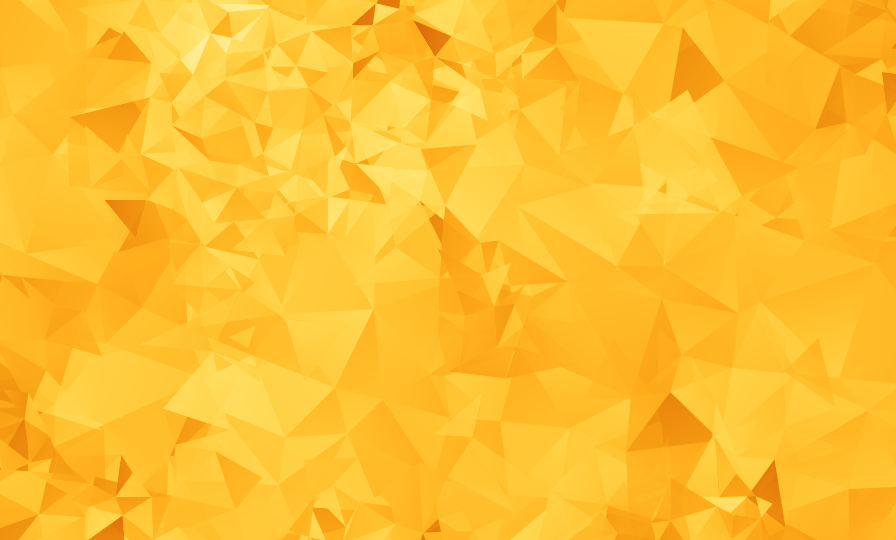
Write a Shadertoy shader that draws this background.

```glsl
vec3 hash3(vec3 p) {
    p = fract(p * vec3(0.1031, 0.1030, 0.0973));
    p += dot(p, p.yxz + 33.33);
    return fract((p.xxy + p.yxx) * p.zyx);
}

float valueNoise(vec2 p, float seed) {
    vec2 i = floor(p), f = fract(p);
    f = f * f * (3.0 - 2.0 * f);
    float a = hash3(vec3(i, seed)).x;
    float b = hash3(vec3(i + vec2(1, 0), seed)).x;
    float c = hash3(vec3(i + vec2(0, 1), seed)).x;
    float d = hash3(vec3(i + vec2(1, 1), seed)).x;
    return mix(mix(a, b, f.x), mix(c, d, f.x), f.y);
}

float cross2(vec2 a, vec2 b) { return a.x * b.y - a.y * b.x; }

// Signed distance to the line a-b, positive on its left
float edgeDistance(vec2 p, vec2 a, vec2 b) {
    return cross2(b - a, p - a) / max(length(b - a), 1e-4);
}

float triangleCoverage(vec2 p, vec2 a, vec2 b, vec2 c, float pixel) {
    float d = min(edgeDistance(p, a, b), min(edgeDistance(p, b, c), edgeDistance(p, c, a)));
    return clamp(d / pixel + 0.5, 0.0, 1.0);
}

// Broad light and shade; p is in canvas heights
float ambientTone(vec2 p, float aspect) {
    vec2 uv = p / vec2(aspect, 1.0);
    float falloff = length((uv - vec2(0.55, 0.66)) * vec2(1.5, 1.4));
    float drift = 2.4 * (valueNoise(p * 3.2, 41.0) - 0.5) + 2.0 * (valueNoise(p * 7.5, 42.0) - 0.5);
    return 3.95 - 1.7 * falloff + drift;
}

// Deep amber at 0, pale yellow at 5
vec3 goldRamp(float t) {
    t = clamp(t, -2.0, 7.0);
    return vec3(min(0.94 + 0.04 * t, 1.0),
                0.57 + (0.078 - 0.0036 * t) * t,
                0.06 + (0.02 + 0.0088 * t) * t);
}

// Tone and opacity of one facet
vec2 facet(vec2 center, vec2 offset, vec3 id, float threshold, float aspect) {
    vec3 h = hash3(id), k = hash3(id + 57.0);
    float rough = smoothstep(0.3, 0.8, valueNoise(center * 4.5, 43.0));
    float contrast = mix(1.3, 3.6, rough);
    float accent = 1.3 * pow(k.x, 12.0) - 3.2 * pow(k.y, 14.0);
    float tone = ambientTone(center, aspect) + contrast * (h.x - 0.5) + accent;
    tone += dot(offset, k.yz - 0.5) * 1.7;
    float opacity = smoothstep(threshold - 0.06, threshold + 0.06, mix(rough, h.z, 0.55));
    return vec2(tone, opacity * mix(0.9, 1.0, step(threshold, 0.0)));
}

vec3 addTriangle(vec2 p, vec2 a, vec2 b, vec2 c, vec3 id, mat2 turn,
                 float density, float threshold, float aspect, float pixel) {
    float cover = triangleCoverage(p, a, b, c, pixel);
    if (cover <= 0.0) return vec3(0.0);
    vec2 center = (a + b + c) / 3.0;
    return cover * vec3(facet(center * turn / density, p - center, id, threshold, aspect), 1.0);
}

vec2 corner(vec2 cell, float seed) {
    return cell + 0.5 + 0.94 * (hash3(vec3(cell, seed)).xy - 0.5);
}

// Jittered grid whose quads are each split along a valid diagonal
vec2 facetLayer(vec2 point, float angle, float density, float threshold,
                float seed, float aspect, float height) {
    mat2 turn = mat2(cos(angle), sin(angle), -sin(angle), cos(angle));
    vec2 p = turn * point * density;
    vec2 home = floor(p - 0.5);
    float pixel = density / height;
    vec3 sum = vec3(0.0);
    for (int y = -1; y <= 1; y++)
    for (int x = -1; x <= 1; x++) {
        vec2 cell = home + vec2(x, y);
        vec2 a = corner(cell, seed);
        vec2 b = corner(cell + vec2(1, 0), seed);
        vec2 c = corner(cell + vec2(1, 1), seed);
        vec2 d = corner(cell + vec2(0, 1), seed);
        bool acInside = min(cross2(b - a, c - a), cross2(c - a, d - a)) > 0.0;
        bool bdInside = min(cross2(c - b, d - b), cross2(d - b, a - b)) > 0.0;
        bool useBd = bdInside && (!acInside || distance(b, d) < distance(a, c));
        if (useBd) { vec2 first = a; a = b; b = c; c = d; d = first; }
        vec3 id = vec3(cell, seed + 11.0);
        sum += addTriangle(p, a, b, c, id, turn, density, threshold, aspect, pixel);
        sum += addTriangle(p, a, c, d, id + vec3(0, 0, 7), turn, density, threshold, aspect, pixel);
    }
    return sum.xy / max(sum.z, 1e-4);
}

void mainImage(out vec4 fragColor, in vec2 fragCoord) {
    float height = iResolution.y;
    float aspect = iResolution.x / height;
    vec2 p = fragCoord / height;

    // Large facets, then sparser and finer ones on top
    float tone = facetLayer(p, 0.45, 8.5, -1.0, 3.0, aspect, height).x;
    vec2 medium = facetLayer(p, 1.15, 11.5, 0.48, 5.0, aspect, height);
    tone = mix(tone, medium.x, medium.y);
    vec2 fine = facetLayer(p, 0.8, 18.0, 0.66, 9.0, aspect, height);
    tone = mix(tone, fine.x, fine.y);

    fragColor = vec4(goldRamp(tone), 1.0);
}
```
